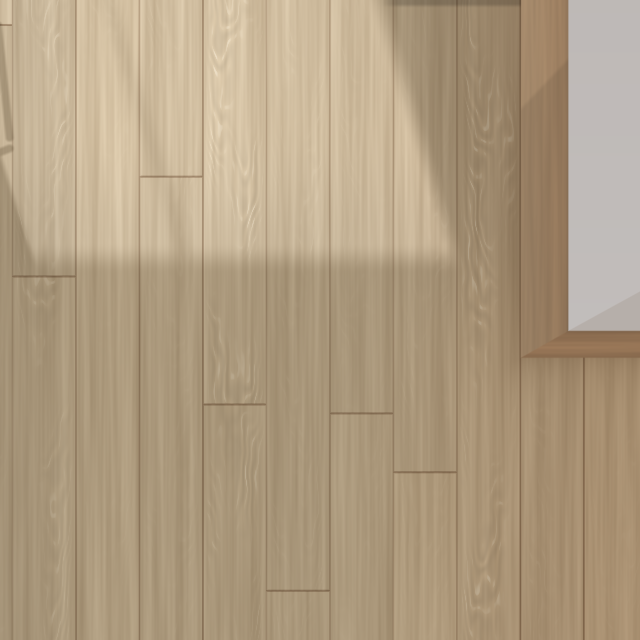
This texture is drawn by a WebGL 2 fragment shader. Its source:

```glsl
#version 300 es
precision highp float;
uniform vec2 u_resolution;
out vec4 fragColor;

// Per plank, left to right: height of the end joint and strength of the arched figure
const float JOINT[11] = float[11](.961, .568, -1., .724, .368, .077, .354, .262, -1., -1., -1.);
const float FIGURE[11] = float[11](.1, .55, .1, .15, .9, .2, .1, .15, .9, .15, .1);

float hash(float n) { return fract(sin(n * 12.9898) * 43758.547); }

vec2 gradient(vec2 cell) {
  float a = 6.2832 * hash(dot(cell, vec2(1.37, 7.913)));
  return vec2(cos(a), sin(a));
}

float noise(vec2 p) {
  vec2 i = floor(p), f = fract(p);
  vec2 w = f * f * f * (f * (f * 6. - 15.) + 10.);
  vec2 e = vec2(0, 1);
  float low = mix(dot(gradient(i), f), dot(gradient(i + e.yx), f - e.yx), w.x);
  float high = mix(dot(gradient(i + e), f - e), dot(gradient(i + 1.), f - 1.), w.x);
  return mix(low, high, w.y);
}

float segment(vec2 p, vec2 a, vec2 b) {
  vec2 d = b - a;
  return length(p - a - d * clamp(dot(p - a, d) / dot(d, d), 0., 1.));
}

float soft(float d, float blur) { return smoothstep(-blur, blur, d); }

float fineGrain(vec2 p, float seed) {
  p += vec2(seed * 3.7, seed * 1.9);
  return noise(p * vec2(230, 6)) * .45 + noise(p * vec2(105, 2.5)) * .6 + noise(p * vec2(36, 1.3)) * .7;
}

vec3 floorWood(vec2 p, float px) {
  float column = (p.x - .0195) / .0992;
  float id = floor(column), across = fract(column) - .5;
  int k = clamp(int(id) + 1, 0, 10);
  float seed = id + 17. * step(JOINT[k], p.y);
  vec3 wood = mix(vec3(.675, .602, .488), vec3(.66, .565, .445), smoothstep(.5, .95, p.x));
  wood *= 1. + .05 * (hash(seed + 4.) - .5);
  wood *= 1. - .05 * smoothstep(.2, 0., p.x);

  // Straight fibres
  float grain = fineGrain(p, seed);
  wood *= 1. + grain * vec3(.11, .13, .16);

  // Arched growth rings with pale pores
  float warp = noise(vec2(across * 2.5 + seed, p.y * 7.)) + .4 * noise(vec2(across * 6., p.y * 22. + seed));
  float bend = across + .25 * noise(vec2(seed, p.y * 5.));
  float rings = sin(6.2832 * (p.y * 17. - bend * bend * 15. + warp * 2.2));
  float patchy = smoothstep(-.25, .35, noise(vec2(across * 2. + seed * 5., p.y * 4.5)));
  float figure = FIGURE[k] * patchy * smoothstep(.5, .3, abs(across));
  wood *= 1. + .035 * figure * rings;
  float pores = smoothstep(.65, 1., rings) * smoothstep(-.2, .4, noise(p * vec2(150, 22)));
  wood = mix(wood, vec3(.80, .76, .68), pores * figure * .45);

  // Seams and end joints
  float side = (.5 - abs(across)) * .0992;
  float seam = 1. - smoothstep(.0003, .0008 + px, side);
  float end = 1. - smoothstep(.0006, .0010 + px, abs(p.y - JOINT[k]));
  float seamDepth = .10 + .22 * hash(floor(column + .5) + 2.);
  return wood * (1. - vec3(.8, 1., 1.15) * max(seam * seamDepth, end * .27));
}

float sunlight(vec2 p) {
  float down = 1. - p.y;
  float sun = soft(p.y - .597, .025);
  sun *= soft(.592 + .295 * down - p.x, .010 + .012 * p.y);
  sun *= soft(p.x - (down - .241) * .317, .006);
  float streak = (p.x - .169 - .303 * down) / .016;
  sun *= 1. - .3 * exp(-streak * streak);
  float leg = min(segment(p, vec2(-.003, .96), vec2(.015, .785)), segment(p, vec2(.015, .768), vec2(-.01, .758)));
  return sun * (1. - .95 * soft(.006 - leg, .003));
}

void main() {
  vec2 p = gl_FragCoord.xy / u_resolution;
  float px = 1. / min(u_resolution.x, u_resolution.y);

  // Floor under sun and shade
  vec3 color = floorWood(p, px);
  float sun = sunlight(p);
  color *= mix(vec3(1), vec3(1.235, 1.26, 1.31) - .05 * smoothstep(.8, .6, p.y), sun);
  color *= 1. - .06 * (1. - sun) * smoothstep(.5, .75, p.x) * smoothstep(.4, .7, p.y);
  color *= 1. - .18 * soft(p.y - .991, .004) * soft(p.x - .61, .02);

  // Contact shade around the frame
  vec2 outside = max(vec2(.814 - p.x, .441 - p.y), 0.);
  color *= 1. - vec3(.10, .12, .14) * exp(-length(outside) / .035);

  // Frame: upright and lower rail meeting at a mitre
  vec2 inner = p - vec2(.888, .483);
  float mitre = inner.y * .074 - inner.x * .042;
  vec3 upright = mix(vec3(.60, .50, .39), vec3(.57, .46, .35), smoothstep(.814, .888, p.x));
  upright *= 1. + .10 * fineGrain(p, 31.);
  upright *= 1. + .09 * soft(p.y - .83 - (p.x - .814) * 1.05, .006);
  vec3 rail = vec3(.585, .455, .335) * (1. + .10 * fineGrain(p.yx, 43.));
  rail *= 1. - .08 * smoothstep(.455, .441, p.y);
  vec3 frame = mix(rail, upright, soft(mitre / .085, px));
  float frameMask = soft(min(p.x - .814, p.y - .441), .0007 + px * .6);
  color = mix(color, frame, frameMask);

  // Pale panel with a darker reflected corner
  float panelEdge = min(inner.x, inner.y);
  color *= 1. - .16 * exp(-abs(panelEdge) / .003);
  vec3 panel = mix(vec3(.77, .755, .75), vec3(.745, .725, .715), p.y);
  panel = mix(panel, vec3(.715, .685, .665), soft(inner.x * .55 - inner.y, .0015));
  color = mix(color, panel, soft(panelEdge, .0006 + px * .6));

  fragColor = vec4(color, 1.);
}
```
